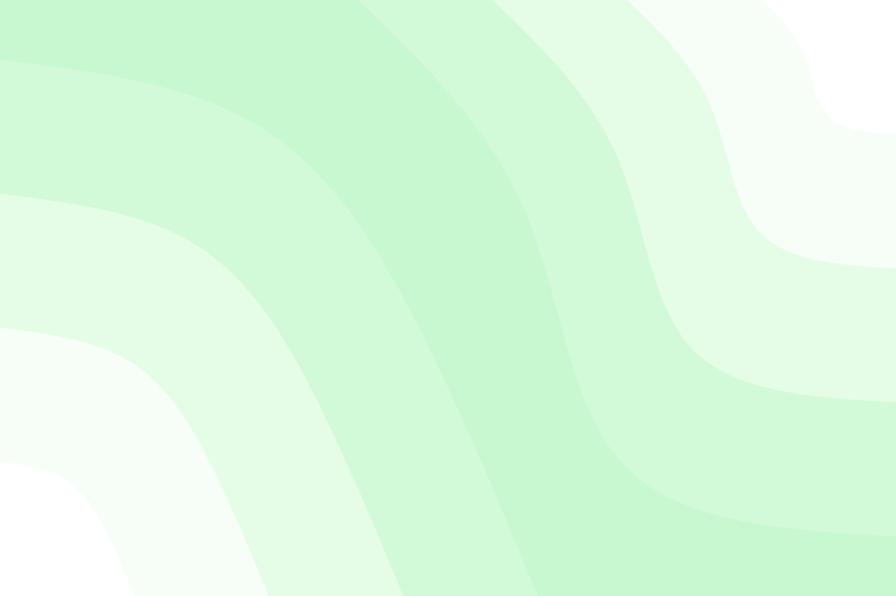
Reproduce this background procedurally as a Shadertoy shader.

```glsl
#define ASPECT 1.5
#define REACH 0.9
#define BANDS 4.0
// Relative radii of each outline at 30 and 60 degrees from vertical
#define LOWER_LEFT vec2(0.998, 0.922)
#define UPPER_RIGHT vec2(1.005, 0.795)

const float PI = 3.14159265;

const vec3 DEEP_MINT  = vec3(0.786, 0.973, 0.816);
const vec3 MINT       = vec3(0.827, 0.980, 0.847);
const vec3 PALE_MINT  = vec3(0.898, 0.992, 0.902);
const vec3 FROST      = vec3(0.969, 0.996, 0.973);
const vec3 WHITE      = vec3(1.0);

// Point at parameter t between a and b, with second derivatives ma and mb
vec2 splinePoint(vec2 a, vec2 b, vec2 ma, vec2 mb, float t) {
    float s = 1.0 - t;
    return a * s + b * t + (ma * (s * s * s - s) + mb * (t * t * t - t)) / 6.0;
}

// Distance from the corner, relative to a natural spline around it
float cornerLevel(vec2 q, vec2 radii) {
    vec2 p0 = vec2(0.0, 1.0);
    vec2 p1 = radii.x * vec2(sin(PI / 6.0), cos(PI / 6.0));
    vec2 p2 = radii.y * vec2(sin(PI / 3.0), cos(PI / 3.0));
    vec2 p3 = vec2(1.0, 0.0);

    // Natural end conditions leave only two unknown second derivatives
    vec2 bend1 = 6.0 * (p0 - 2.0 * p1 + p2);
    vec2 bend2 = 6.0 * (p1 - 2.0 * p2 + p3);
    vec2 m1 = (4.0 * bend1 - bend2) / 15.0;
    vec2 m2 = (4.0 * bend2 - bend1) / 15.0;

    // Choose the segment that spans this angle
    float angle = atan(q.x, q.y);
    vec2 a = p0, b = p1, ma = vec2(0.0), mb = m1;
    if (angle > PI / 3.0) {
        a = p2; b = p3; ma = m2; mb = vec2(0.0);
    } else if (angle > PI / 6.0) {
        a = p1; b = p2; ma = m1; mb = m2;
    }

    // Bisect for the outline point along the ray through q
    float lo = 0.0, hi = 1.0;
    for (int i = 0; i < 18; i++) {
        float mid = 0.5 * (lo + hi);
        vec2 c = splinePoint(a, b, ma, mb, mid);
        if (atan(c.x, c.y) < angle) lo = mid; else hi = mid;
    }
    vec2 edge = splinePoint(a, b, ma, mb, 0.5 * (lo + hi));
    return length(q) / (REACH * length(edge));
}

// Coverage beyond one outline, softened over a pixel
float outside(float level, float edge, float blur) {
    return smoothstep(edge - blur, edge + blur, level);
}

void mainImage(out vec4 fragColor, in vec2 fragCoord) {
    vec2 canvas = vec2(ASPECT, 1.0);
    vec2 p = fragCoord / iResolution.xy * canvas;

    // Nested waves grow from two opposite corners
    float level = BANDS * min(cornerLevel(p, LOWER_LEFT),
                              cornerLevel(canvas - p, UPPER_RIGHT));
    float blur = 0.7 * BANDS / (REACH * iResolution.y);

    vec3 color = WHITE;
    color = mix(color, FROST, outside(level, 1.0, blur));
    color = mix(color, PALE_MINT, outside(level, 2.0, blur));
    color = mix(color, MINT, outside(level, 3.0, blur));
    color = mix(color, DEEP_MINT, outside(level, 4.0, blur));
    fragColor = vec4(color, 1.0);
}
```
